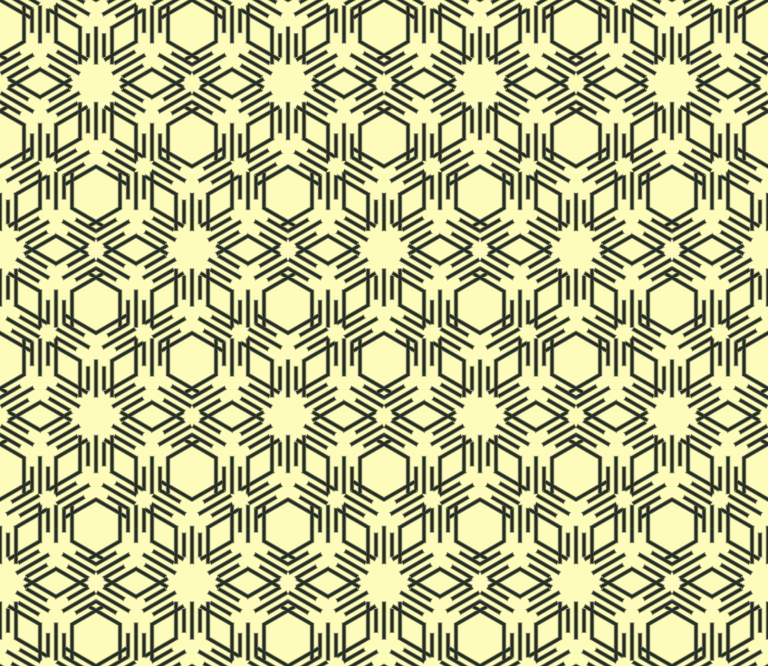
Give the GLSL for this pattern, as a WebGL 1 fragment shader.

```glsl
precision highp float;
// Kaleidoscopic lattice of dark bars forming stars, rhombi and hexagons on pale yellow.

uniform vec2 u_resolution;

const float ROOT3 = 1.7320508;
const vec2 CELL = vec2(24.0, 24.0 * ROOT3); // centred cell holding two stars

// Offset from the nearest star centre on the triangular lattice.
vec2 nearestStar(vec2 p) {
    vec2 a = mod(p + 0.5 * CELL, CELL) - 0.5 * CELL;
    vec2 b = mod(p, CELL) - 0.5 * CELL;
    return dot(a, a) < dot(b, b) ? a : b;
}

// Reflect into the 30 degree wedge above the x axis.
vec2 foldWedge(vec2 q) {
    vec2 normal = vec2(-0.5, 0.5 * ROOT3);
    q = abs(q);
    q -= 2.0 * max(dot(q, normal), 0.0) * normal;
    return vec2(q.x, abs(q.y));
}

// Distance to parallel bars, alternately long and short, in two groups.
float barDistance(vec2 q) {
    vec2 r = vec2(0.5 * q.x + 0.5 * ROOT3 * q.y, 0.5 * ROOT3 * q.x - 0.5 * q.y);
    float nearest = 100.0;
    for (int i = 0; i < 8; i++) {
        float n = float(i);
        bool inner = n < 2.5;
        bool isLong = inner ? mod(n, 2.0) < 0.5 : mod(n, 2.0) > 0.5;
        float column = inner ? n : n + 2.0;
        float middle = inner ? 4.72 : (isLong ? 7.35 : 7.8);
        vec2 d = abs(r - vec2(column, middle)) - vec2(0.23, isLong ? 2.35 : 1.5);
        nearest = min(nearest, max(d.x, d.y));
    }
    return nearest;
}

void main() {
    // Four stars across and four staggered rows down.
    vec2 p = gl_FragCoord.xy / u_resolution * vec2(96.0, 48.0 * ROOT3);
    vec2 q = foldWedge(nearestStar(p - vec2(0.0, 6.0 * ROOT3)));

    // Bars that cross a mirror reappear from its other side.
    float d = barDistance(q);
    d = min(d, barDistance(vec2(q.x, -q.y)));
    d = min(d, barDistance(vec2(24.0 - q.x, q.y)));

    // Soft ink edge, never thinner than a pixel.
    float softness = max(0.15, 72.0 / u_resolution.x);
    float ink = 1.0 - smoothstep(-softness, softness, d);
    vec3 color = mix(vec3(0.995, 0.99, 0.735), vec3(0.145, 0.175, 0.145), ink);
    gl_FragColor = vec4(color, 1.0);
}
```
